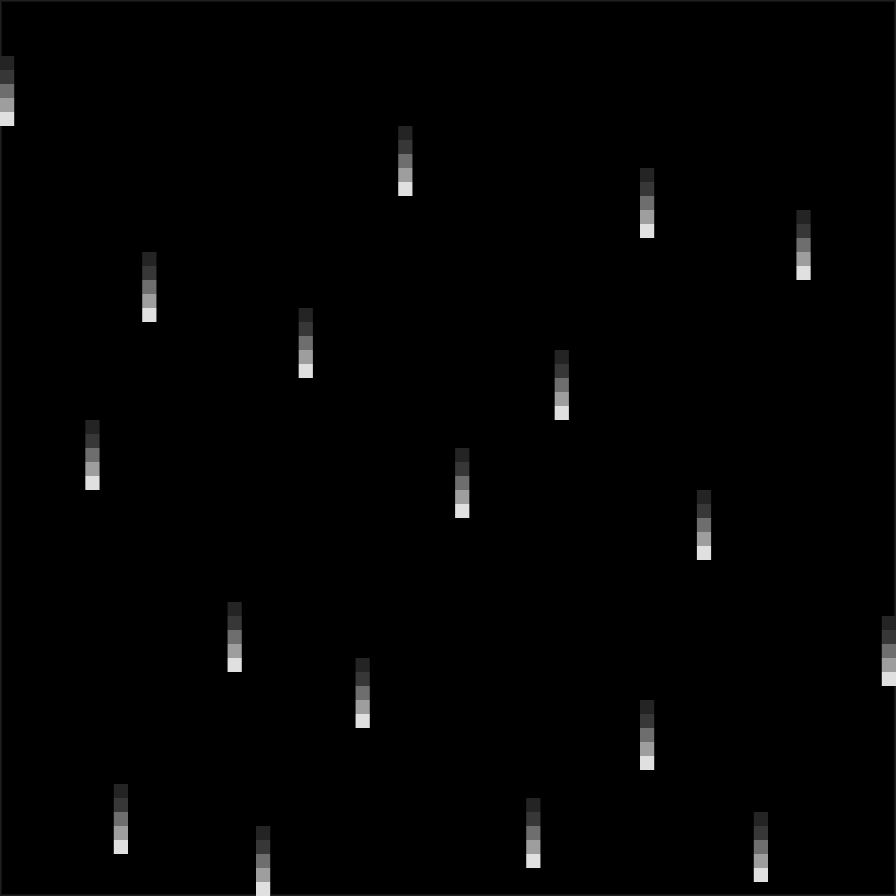
A WebGL 2 fragment shader for this pattern:

```glsl
#version 300 es
precision highp float;

uniform vec2 u_resolution;
out vec4 fragColor;

const vec2 GRID = vec2(63.0, 64.0);
const int DROPS = 18;
const int BLOCKS = 5;

// Greys of one drop, from faint tail to bright head
const float TRAIL[BLOCKS] = float[](0.14, 0.215, 0.43, 0.62, 0.88);

float hash(float n) {
    return fract(sin(n * 127.1 + 31.7) * 43758.5453);
}

// Antialiased coverage of the unit cell whose top left corner is given
float cellCoverage(vec2 p, vec2 corner, vec2 pixel) {
    vec2 inside = 0.5 - abs(p - corner - 0.5);
    vec2 cover = clamp(inside / pixel + 0.5, 0.0, 1.0);
    return cover.x * cover.y;
}

void main() {
    vec2 uv = gl_FragCoord.xy / u_resolution;
    vec2 p = vec2(uv.x, 1.0 - uv.y) * GRID;
    vec2 pixel = GRID / u_resolution;

    // Falling drops: one per column band, rows shuffled and jittered
    float light = 0.0;
    for (int i = 0; i < DROPS; i++) {
        float id = float(i);
        float count = float(DROPS);
        float column = floor((id + hash(id)) / count * GRID.x);
        float level = mod(id * 7.0 + 3.0 * hash(id + 40.0), count) / count;
        float row = floor(level * 62.0);
        for (int k = 0; k < BLOCKS; k++) {
            light += TRAIL[k] * cellCoverage(p, vec2(column, row + float(k)), pixel);
        }
    }

    // Faint hairline frame
    vec2 toEdge = min(uv, 1.0 - uv) * u_resolution;
    vec2 frame = clamp(0.0018 * u_resolution - toEdge + 0.5, 0.0, 1.0);
    light = max(light, 0.12 * max(frame.x, frame.y));

    fragColor = vec4(vec3(min(light, 1.0)), 1.0);
}
```
